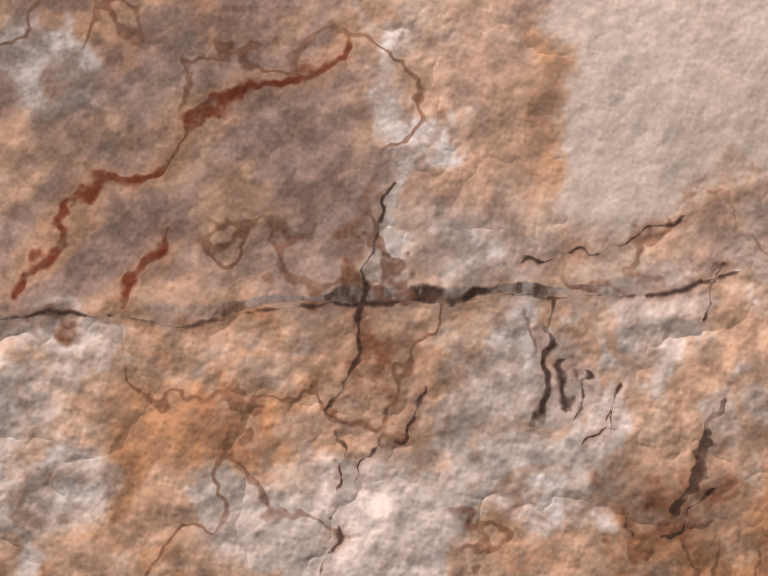
Give the GLSL for this texture, as a WebGL 1 fragment shader.

```glsl
precision highp float;
// Weathered rock face: rust veins, a grey mineral seam, chalky patches and cracks.
uniform vec2 u_resolution;

const vec3 TAN = vec3(0.69, 0.54, 0.45);
const vec3 PINK = vec3(0.69, 0.60, 0.55);
const vec3 MAUVE = vec3(0.57, 0.46, 0.42);
const vec3 CHALK = vec3(0.75, 0.69, 0.67);
const vec3 PLASTER = vec3(0.74, 0.65, 0.60);
const vec3 OCHRE = vec3(0.64, 0.45, 0.33);
const vec3 UMBER = vec3(0.42, 0.27, 0.20);
const vec3 RUST = vec3(0.40, 0.20, 0.14);
const vec3 SLATE = vec3(0.47, 0.43, 0.42);
const vec3 SHADOW = vec3(0.22, 0.16, 0.14);

float hash(vec2 p) {
  vec3 q = fract(p.xyx * 0.1031);
  q += dot(q, q.yzx + 33.33);
  return fract((q.x + q.y) * q.z);
}
float noise(vec2 p) {
  vec2 i = floor(p), f = fract(p), s = vec2(1.0, 0.0);
  f = f * f * (3.0 - 2.0 * f);
  return mix(mix(hash(i), hash(i + s), f.x),
             mix(hash(i + s.yx), hash(i + s.xx), f.x), f.y);
}
float fbm(vec2 p) {
  float sum = 0.0, amp = 0.515;
  for (int i = 0; i < 5; i++) {
    sum += amp * noise(p);
    p = mat2(1.6, 1.2, -1.2, 1.6) * p + 7.3;
    amp *= 0.5;
  }
  return sum;
}
// Soft elliptical patch
float blot(vec2 p, float x, float y, float rx, float ry) {
  return 1.0 - smoothstep(0.4, 1.25, length((p - vec2(x, y)) / vec2(rx, ry)));
}
// Distance to the line from a to b
float line(vec2 p, vec2 a, vec2 b) {
  vec2 d = b - a;
  return length(p - a - d * clamp(dot(p - a, d) / dot(d, d), 0.0, 1.0));
}
float stroke(float dist, float width) {
  return 1.0 - smoothstep(0.25, 1.0, dist / width);
}
// Surface height: fine lumps, plus broken folds where rough
float relief(vec2 p, float rough) {
  float folds = abs(fbm(p * 6.0 + 3.0) - 0.5);
  return 0.016 * mix(0.55, 1.0, rough) * fbm(p * 9.0) + 0.028 * rough * folds;
}

void main() {
  vec2 p = gl_FragCoord.xy / u_resolution.y;
  vec2 bend = vec2(fbm(p * 7.0), fbm(p * 7.0 + 17.0)) - 0.5;
  vec2 jag = vec2(noise(p * 60.0), noise(p * 60.0 + 31.0)) - 0.5;
  vec2 w = p + 0.14 * bend + 0.012 * jag;
  vec2 soft = p + 0.35 * bend + 0.02 * jag;
  float tone = fbm(p * 5.0 + bend * 2.0 + 5.0);
  float wear = smoothstep(0.3, 0.68, fbm(p * 30.0));
  float streak = fbm(mat2(0.8, -0.6, 0.6, 0.8) * p * vec2(7.0, 15.0));

  // Zones of the wall
  float seam = p.y - 0.458 - 0.03 * smoothstep(0.33, 0.5, p.x)
             - 0.05 * smoothstep(1.0, 1.4, p.x) + 0.07 * bend.y;
  float lower = 1.0 - smoothstep(-0.04, 0.03, seam + 0.15 * bend.x);
  float plaster = smoothstep(0.94, 1.0, soft.x) * smoothstep(0.59, 0.67, soft.y);
  float upper = (1.0 - lower) * (1.0 - plaster);
  float left = upper * (1.0 - 0.5 * smoothstep(0.60, 0.74, soft.x));
  float rough = mix(1.0, 0.4, left) * (1.0 - 0.8 * plaster);

  // Base colours
  vec3 col = mix(TAN, PINK, smoothstep(0.4, 0.62, tone));
  col = mix(col, mix(MAUVE, TAN, smoothstep(0.42, 0.72, streak)), 0.85 * left);
  vec3 ground = mix(OCHRE, TAN, smoothstep(0.32, 0.48, tone));
  ground = mix(ground, CHALK, 0.75 * smoothstep(0.49, 0.66, tone));
  col = mix(mix(col, ground, 0.9 * lower), PLASTER, 0.9 * plaster);

  // Stains
  float ochre = max(blot(soft, 0.43, 0.28, 0.19, 0.15), 0.7 * blot(soft, 0.94, 0.86, 0.06, 0.19));
  ochre = max(ochre, 0.5 * blot(soft, 0.28, 0.96, 0.25, 0.07));
  col = mix(col, OCHRE, ochre * (0.55 + 0.35 * wear));
  float brown = max(blot(soft, 1.17, 0.15, 0.10, 0.12), blot(soft, 0.64, 0.57, 0.04, 0.11));
  brown = max(brown, max(blot(soft, 0.02, 0.37, 0.05, 0.04), blot(soft, 0.69, 0.40, 0.05, 0.08)));
  brown = max(brown, 0.5 * blot(soft, 0.45, 0.29, 0.07, 0.09));
  col = mix(col, UMBER, brown * (0.15 + 0.75 * wear));

  // Chalky patches and the pale vein
  float paleVein = max(stroke(line(soft, vec2(0.71, 0.96), vec2(0.73, 0.74)), 0.055),
                       stroke(line(w, vec2(0.73, 0.74), vec2(0.68, 0.57)), 0.025));
  float chalk = max(paleVein, blot(soft, 0.74, 0.56, 0.07, 0.07));
  chalk = max(chalk, max(blot(soft, 0.92, 0.38, 0.06, 0.09), blot(soft, 1.02, 0.07, 0.08, 0.06)));
  chalk = max(chalk, max(blot(soft, 0.08, 0.89, 0.1, 0.06), blot(soft, 1.31, 0.27, 0.04, 0.06)));
  chalk = max(chalk, 0.7 * blot(soft, 0.07, 0.17, 0.13, 0.17));
  col = mix(col, CHALK, chalk * mix(0.4, 0.9, wear));

  // Rust veins with a faint halo
  float vein = min(line(w, vec2(0.60, 0.92), vec2(0.36, 0.81)), line(w, vec2(0.36, 0.81), vec2(0.11, 0.64)));
  vein = min(vein, line(w, vec2(0.11, 0.64), vec2(0.04, 0.48)));
  vein = min(vein, line(w, vec2(0.295, 0.59), vec2(0.18, 0.46)));
  col = mix(col, OCHRE, 0.35 * stroke(vein, 0.04));
  col = mix(col, RUST, stroke(vein, 0.005 + 0.011 * wear) * (0.45 + 0.5 * wear));

  // Grey mineral seam, blotched and broken, with a hollow
  float extent = smoothstep(0.15, 0.5, p.x) * (1.0 - smoothstep(0.98, 1.2, p.x));
  float band = 0.003 + 0.024 * noise(vec2(p.x * 13.0, 8.0));
  float mineral = extent * (1.0 - smoothstep(0.5, 1.0, abs(seam) / band));
  float fleck = smoothstep(0.42, 0.7, fbm(p * vec2(60.0, 28.0)));
  col = mix(col, mix(SLATE, SHADOW, fleck), mineral * (0.5 + 0.4 * wear));
  col = mix(col, SHADOW, 0.9 * blot(w, 0.81, 0.485, 0.025, 0.014));

  // Main cracks, then short scattered ones and hairlines
  float cleft = min(line(w, vec2(0.70, 0.68), vec2(0.645, 0.49)), line(w, vec2(0.645, 0.49), vec2(0.62, 0.30)));
  cleft = min(cleft, line(w, vec2(0.62, 0.30), vec2(0.57, 0.02)) + 0.002);
  cleft = min(cleft, line(w, vec2(0.90, 0.54), vec2(1.25, 0.63)) + 0.002);
  cleft = min(cleft, line(w, vec2(0.99, 0.46), vec2(0.91, 0.26)));
  cleft = min(cleft, line(w, vec2(1.28, 0.30), vec2(1.19, 0.13)) - 0.003);
  cleft = min(cleft, abs(seam + 0.014) + 0.002);
  for (int i = 0; i < 9; i++) {
    float k = float(i);
    vec2 start = vec2(0.55 + 0.75 * hash(vec2(k, 4.0)), 0.45 * hash(vec2(k, 9.0)));
    cleft = min(cleft, line(w, start, start + vec2(0.05 * hash(vec2(k, 15.0)), 0.08)) + 0.002);
  }
  float ridge = abs(fbm(p * 5.0 + 11.0) - 0.5);
  float hair = stroke(ridge, 0.022) * smoothstep(0.45, 0.75, noise(p * 7.0)) * (1.0 - plaster);
  col = mix(col, UMBER, 0.35 * stroke(cleft, 0.026) * wear);
  col = mix(col, UMBER, 0.6 * hair);
  col = mix(col, SHADOW, stroke(cleft, 0.003 + 0.007 * wear) * (0.25 + 0.6 * wear));

  // Light from the upper left, mottling and fine grain
  float reach = 0.003;
  vec2 toLight = vec2(-0.5, 0.85) * reach;
  float slope = (relief(p, rough) - relief(p + toLight, rough)) / reach;
  float pits = noise(p * 75.0) - noise((p + toLight) * 75.0);
  col *= 1.0 + clamp(slope, -0.38, 0.2) + 0.15 * plaster * pits;
  col *= 1.0 + 0.4 * (fbm(p * 2.5 + 9.0) - 0.5) + 0.2 * (wear - 0.5) * (1.0 - 0.7 * plaster);
  col += 0.06 * (noise(p * 170.0) - 0.5);
  gl_FragColor = vec4(clamp(col, 0.0, 1.0), 1.0);
}
```
